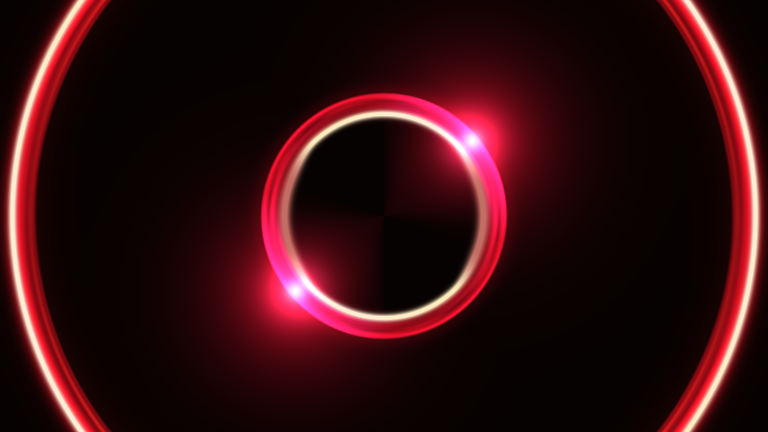
A Shadertoy shader for this background:

```glsl
// Two concentric neon rings on black, the inner one lit by a pair of pink flares.
#define INNER_RADIUS 0.236
#define INNER_EDGE 0.284
#define OUTER_RADIUS 0.860
#define OUTER_EDGE 0.806
#define CORE_WIDTH 0.0085
#define FLARE_RADIUS 0.267
#define FLARE_ANGLE 0.705
#define STREAK_DENSITY 150.0

const vec3 BLACK = vec3(0.022, 0.006, 0.002);
const vec3 CRIMSON = vec3(0.68, 0.035, 0.10);
const vec3 ROSE = vec3(0.90, 0.10, 0.28);
const vec3 MAGENTA = vec3(0.95, 0.16, 0.56);
const vec3 CREAM = vec3(1.00, 0.93, 0.84);
const vec3 LEMON = vec3(0.96, 0.93, 0.62);

float hash(vec2 p) {
    vec3 q = fract(p.xyx * 0.1031);
    q += dot(q, q.yzx + 33.33);
    return fract((q.x + q.y) * q.z);
}

float noise(vec2 p) {
    vec2 cell = floor(p), f = fract(p);
    f = f * f * (3.0 - 2.0 * f);
    return mix(mix(hash(cell), hash(cell + vec2(1, 0)), f.x),
               mix(hash(cell + vec2(0, 1)), hash(cell + vec2(1, 1)), f.x), f.y);
}

// Soft-edged interval, one between lo and hi
float band(float x, float lo, float hi, float soft) {
    return smoothstep(lo - soft, lo + soft, x) * (1.0 - smoothstep(hi - soft, hi + soft, x));
}

// Gaussian line of the given half width
float line(float x, float center, float width) {
    float t = (x - center) / width;
    return exp(-t * t);
}

void mainImage(out vec4 fragColor, in vec2 fragCoord) {
    vec2 p = (fragCoord - 0.5 * iResolution.xy) / iResolution.y;
    float r = length(p);
    vec2 axis = vec2(cos(FLARE_ANGLE), sin(FLARE_ANGLE));

    // Fold the plane so that both flares share one position
    vec2 q = dot(p, axis) < 0.0 ? -p : p;
    vec2 dir = q / max(r, 0.0001);
    float facing = dot(dir, axis);
    float d = length(q - FLARE_RADIUS * axis);
    float upright = dir.y * dir.y;
    float streak = noise(vec2(r * STREAK_DENSITY, facing * 3.0 + 7.0));

    // Wide red haze, cut to a wedge inside the inner ring
    float wedge = smoothstep(0.45, 1.0, facing) * smoothstep(-0.004, 0.004, q.x);
    float haze = mix(0.65 * wedge, 1.0, smoothstep(0.205, 0.25, r));
    vec3 col = BLACK;
    col += haze * exp(-d / 0.09) * vec3(1.25, 0.10, 0.27);
    col += haze * line(d, 0.0, 0.26) * vec3(0.07, 0.0, 0.008);

    // Inner ring: translucent band with streaks and a bright rim
    float innerBand = band(r, INNER_RADIUS, INNER_EDGE, 0.003);
    vec3 innerTint = mix(CRIMSON, MAGENTA, smoothstep(0.55, 1.0, facing) * 0.8);
    col += innerBand * innerTint * (0.45 + 0.5 * streak);
    col += line(r, 0.279, 0.004) * ROSE * 0.35;
    col += line(r, 0.259, 0.006) * ROSE * 0.4 * (1.0 - upright);
    col += line(r, INNER_EDGE, 0.022) * CRIMSON * 0.16;

    // Inner core: pale above and below, dim and wider at the sides
    float yellow = pow(1.0 - facing * facing, 2.0);
    float lit = smoothstep(0.10, 0.55, upright);
    float width = mix(CORE_WIDTH * 1.5, CORE_WIDTH, lit);
    float core = line(r, INNER_RADIUS - 0.006 * (1.0 - lit), width);
    vec3 coreTint = mix(CREAM, LEMON, 0.45 * yellow);
    col = mix(col, mix(vec3(0.76, 0.43, 0.39), coreTint, lit), min(core * 1.15, 1.0));

    // Outer ring: dark red band, thin inner streaks, faint outer bleed
    float outerBand = band(r, OUTER_EDGE, OUTER_RADIUS, 0.004);
    col += outerBand * CRIMSON * (0.35 + 0.4 * streak);
    col += line(r, 0.819, 0.005) * vec3(0.55, 0.10, 0.06) * (0.3 + upright);
    col += line(r, 0.841, 0.008) * CRIMSON * 0.35;
    col += line(r, OUTER_RADIUS, 0.022) * CRIMSON * 0.75;
    col += line(r, OUTER_RADIUS - 0.02, 0.07) * vec3(0.08, 0.008, 0.006);
    float outerCore = line(r, OUTER_RADIUS, CORE_WIDTH * 1.1);
    col = mix(col, mix(CREAM, LEMON, 0.35 * yellow), min(outerCore * 1.15, 1.0));

    // Flares: pink bloom around a small white heart
    col += line(d, 0.0, 0.062) * vec3(0.55, 0.17, 0.33);
    col += line(d, 0.0, 0.022) * vec3(0.60, 0.62, 0.55);

    fragColor = vec4(clamp(col, 0.0, 1.0), 1.0);
}
```
